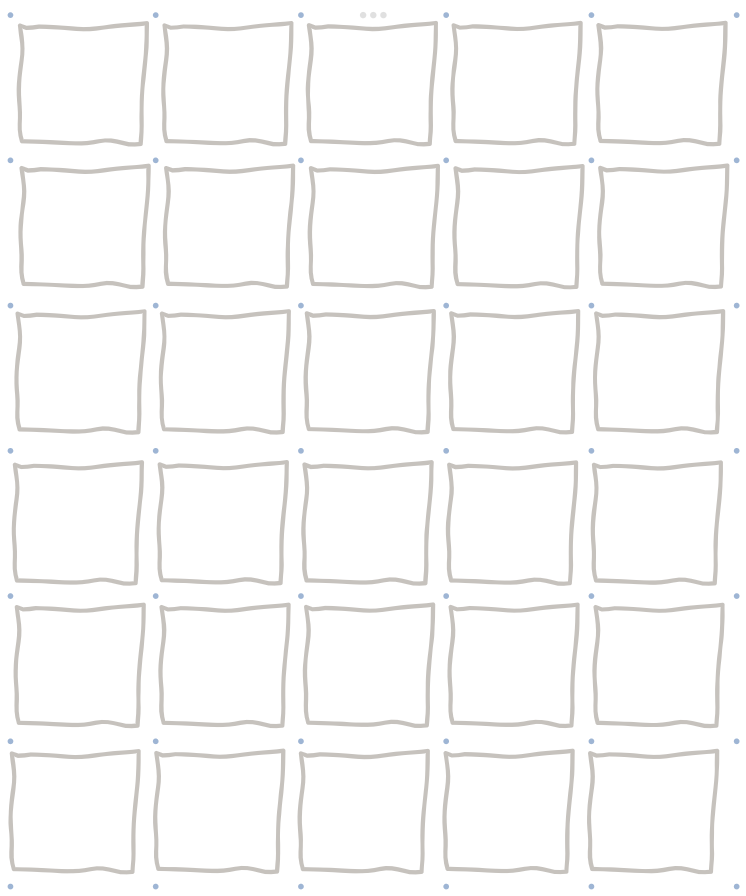
Write a Shadertoy shader that draws this pattern.

```glsl
// Hand-drawn grey frames, five across and six down, over a lattice of blue dots.
// Each frame is four wobbly strokes: a straight side displaced by smooth bumps,
// measured as a chain of short segments. Rows shift, and strokes vary slightly.

const float PITCH = 0.1621;               // lattice spacing / canvas height
const vec2 MARGIN = vec2(0.072, 0.104);   // first dot from top left, in cells
const vec2 GRID = vec2(5.0, 6.0);
const int SEGMENTS = 20;

const vec3 PAPER = vec3(1.0);
const vec3 STROKE = vec3(0.775, 0.760, 0.742);
const vec3 BLUE_DOT = vec3(0.62, 0.71, 0.83);
const vec3 PALE_DOT = vec3(0.88);

const vec2 ROW_SHIFT[6] = vec2[6](
    vec2(0.016, 0.016), vec2(0.028, -0.001), vec2(0.0, 0.0),
    vec2(-0.016, 0.040), vec2(-0.004, 0.021), vec2(-0.040, 0.027));

float hash(vec2 p) {
    vec3 q = fract(vec3(p.xyx) * 0.1031);
    q += dot(q, q.yzx + 33.33);
    return fract((q.x + q.y) * q.z);
}

float valueNoise(vec2 p) {
    vec2 i = floor(p), f = fract(p);
    f = f * f * (3.0 - 2.0 * f);
    return mix(mix(hash(i), hash(i + vec2(1, 0)), f.x),
               mix(hash(i + vec2(0, 1)), hash(i + vec2(1, 1)), f.x), f.y);
}

float coverage(float dist, float pixel) {
    return clamp(0.5 - dist / pixel, 0.0, 1.0);
}

float segmentDistance(vec2 p, vec2 a, vec2 b) {
    vec2 ab = b - a;
    return length(p - a - ab * clamp(dot(p - a, ab) / dot(ab, ab), 0.0, 1.0));
}

// A bump holds its centre, width and height.
float bump(float t, vec3 shape) {
    float x = (t - shape.x) / shape.y;
    return shape.z * exp(-x * x);
}

// Point on a side, with the wobble tapered to zero at both corners.
vec2 wobblyPoint(float t, vec2 a, vec2 b, vec2 normal, vec3 b1, vec3 b2, vec3 b3) {
    float taper = 1.0 - pow(abs(2.0 * t - 1.0), 16.0);
    float wobble = bump(t, b1) + bump(t, b2) + bump(t, b3);
    return mix(a, b, t) + normal * wobble * taper;
}

float sideDistance(vec2 p, vec2 a, vec2 b, vec2 normal, vec3 b1, vec3 b2, vec3 b3) {
    float dist = 1e3;
    vec2 last = a;
    for (int i = 1; i <= SEGMENTS; i++) {
        float t = float(i) / float(SEGMENTS);
        vec2 next = wobblyPoint(t, a, b, normal, b1, b2, b3);
        dist = min(dist, segmentDistance(p, last, next));
        last = next;
    }
    return dist;
}

// Distance to the centre line of a frame; y points down.
float frameDistance(vec2 p) {
    const vec2 tl = vec2(0.040, 0.055), tr = vec2(0.914, 0.039);
    const vec2 br = vec2(0.871, 0.871), bl = vec2(0.054, 0.852);
    const vec2 across = vec2(1, 0), down = vec2(0, 1);
    float top = sideDistance(p, tl, tr, down, vec3(0.06, 0.05, 0.016),
        vec3(0.50, 0.38, 0.022), vec3(0.53, 0.15, 0.012));
    float left = sideDistance(p, tl, bl, across, vec3(0.20, 0.15, 0.015),
        vec3(0.58, 0.20, -0.016), vec3(0.90, 0.12, -0.013));
    float bottom = sideDistance(p, bl, br, down, vec3(0.45, 0.20, 0.006),
        vec3(0.72, 0.12, -0.021), vec3(0.92, 0.06, 0.007));
    float right = sideDistance(p, tr, br, across, vec3(0.20, 0.15, 0.005),
        vec3(0.60, 0.20, -0.008), vec3(0.88, 0.08, 0.003));
    return min(min(top, left), min(bottom, right));
}

// Frames with row shifts, column drift and a slight tremor in width.
float frameMask(vec2 p, float pixel) {
    vec2 cell = floor(p + 0.033);
    if (any(lessThan(cell, vec2(0))) || any(greaterThanEqual(cell, GRID))) return 0.0;
    vec2 jitter = vec2(hash(cell + 3.7), hash(cell + 19.3)) - 0.5;
    vec2 shift = ROW_SHIFT[int(cell.y)] + 0.003 * jitter;
    shift.x -= 0.004 * (cell.x - 2.0);
    float halfWidth = 0.0145 + 0.002 * (valueNoise(p * 14.0) - 0.5);
    return coverage(frameDistance(p - cell - shift) - halfWidth, pixel);
}

float latticeMask(vec2 p, float pixel) {
    vec2 node = clamp(round(p), vec2(0), GRID);
    return coverage(length(p - node) - 0.0195, pixel);
}

// Three small dots in a row.
float ellipsisMask(vec2 p, float pixel) {
    p.x -= 0.07 * clamp(round(p.x / 0.07), -1.0, 1.0);
    return coverage(length(p) - 0.022, pixel);
}

void mainImage(out vec4 fragColor, in vec2 fragCoord) {
    float cellSize = PITCH * iResolution.y;
    float pixel = 1.0 / cellSize;
    vec2 p = vec2(fragCoord.x, iResolution.y - fragCoord.y) * pixel - MARGIN;

    vec3 color = mix(PAPER, STROKE, frameMask(p, pixel));
    color = mix(color, BLUE_DOT, latticeMask(p, pixel));
    color = mix(color, PALE_DOT, ellipsisMask(p - vec2(2.498, 0.0), pixel));
    fragColor = vec4(color, 1.0);
}
```
